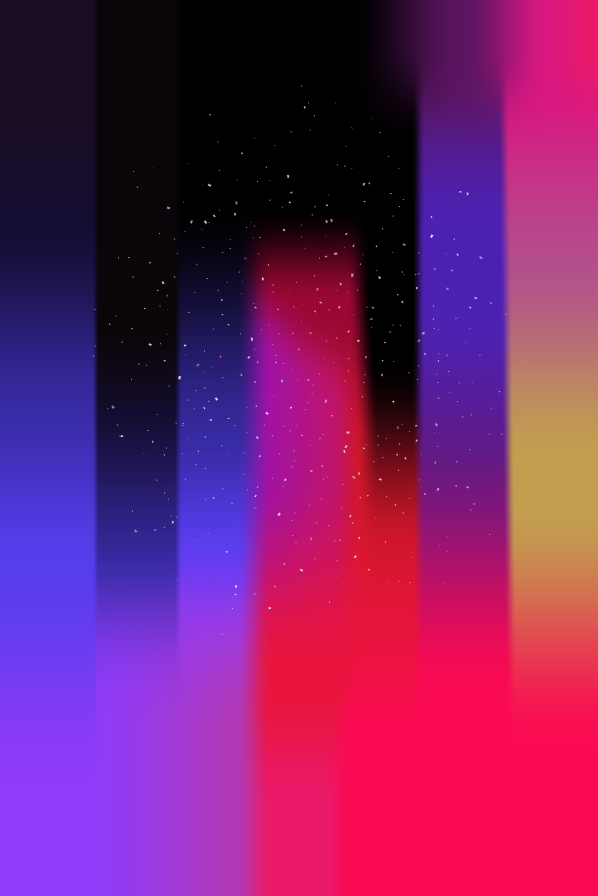
Reproduce this background procedurally as a WebGL 1 fragment shader.

```glsl
precision highp float;
uniform vec2 u_resolution;

// Palette
const vec3 BLACK = vec3(0.0);
const vec3 SOOT = vec3(0.04, 0.02, 0.03);
const vec3 AUBERGINE = vec3(0.10, 0.05, 0.14);
const vec3 MIDNIGHT = vec3(0.08, 0.05, 0.20);
const vec3 INDIGO = vec3(0.22, 0.17, 0.65);
const vec3 BLUE = vec3(0.34, 0.24, 0.93);
const vec3 VIOLET = vec3(0.56, 0.23, 0.97);
const vec3 ORCHID = vec3(0.71, 0.22, 0.68);
const vec3 PURPLE = vec3(0.62, 0.07, 0.66);
const vec3 MAGENTA = vec3(0.75, 0.08, 0.42);
const vec3 CRIMSON = vec3(0.60, 0.03, 0.20);
const vec3 RED = vec3(0.82, 0.09, 0.17);
const vec3 SCARLET = vec3(0.91, 0.08, 0.24);
const vec3 ROSE = vec3(0.92, 0.10, 0.41);
const vec3 NEON_RED = vec3(0.98, 0.04, 0.32);
const vec3 PLUM = vec3(0.36, 0.08, 0.38);
const vec3 ROYAL = vec3(0.30, 0.13, 0.70);
const vec3 GRAPE = vec3(0.38, 0.10, 0.52);
const vec3 FUCHSIA = vec3(0.85, 0.09, 0.51);
const vec3 MAUVE = vec3(0.70, 0.31, 0.55);
const vec3 GOLD = vec3(0.76, 0.62, 0.31);

// Specks, measured in canvas widths
const float CELL = 0.030;
const float DENSITY = 0.52;
const float SPECK_MIN = 0.0006;
const float SPECK_MAX = 0.0026;
const float TINTED_SHARE = 0.22;
const vec2 CLOUD_CENTER = vec2(0.51, 0.595);
const vec2 CLOUD_RADIUS = vec2(0.39, 0.32);

vec3 hash3(vec2 p) {
  vec3 q = fract(p.xyx * vec3(0.1031, 0.1030, 0.0973));
  q += dot(q, q.yxz + 33.33);
  return fract((q.xxy + q.yzz) * q.zyx);
}

vec3 fade(vec3 from, vec3 to, float start, float end, float d) {
  return mix(from, to, smoothstep(start, end, d));
}

float edge(float x, float center, float softness) {
  return smoothstep(center - softness, center + softness, x);
}

// Vertical panels; d is the depth below the top edge
vec3 panels(float x, float d) {
  vec3 a = fade(AUBERGINE, MIDNIGHT, 0.10, 0.28, d);
  a = fade(a, INDIGO, 0.24, 0.48, d);
  a = fade(a, BLUE, 0.44, 0.64, d);
  a = fade(a, VIOLET, 0.62, 0.88, d);

  vec3 b = fade(SOOT, MIDNIGHT, 0.35, 0.50, d);
  b = fade(b, INDIGO, 0.44, 0.66, d);
  b = fade(b, VIOLET, 0.60, 0.82, d);

  vec3 c = fade(BLACK, INDIGO, 0.22, 0.52, d);
  c = fade(c, BLUE, 0.48, 0.62, d);
  c = fade(c, VIOLET, 0.58, 0.72, d);

  // Shared violet to orchid wash under the left panels
  float wash = smoothstep(0.62, 0.82, d);
  vec3 floorTint = fade(VIOLET, ORCHID, 0.14, 0.46, x);
  b = mix(b, floorTint, wash);
  c = mix(c, floorTint, wash);

  // Central beam with a slanted purple core
  vec3 beam = fade(BLACK, CRIMSON, 0.23, 0.34, d);
  beam = fade(beam, RED, 0.34, 0.52, d);
  vec3 core = fade(PURPLE, MAGENTA, 0.42, 0.58, x);
  float coreMask = smoothstep(0.30, 0.40, d - 0.5 * (x - 0.44));
  beam = mix(beam, core, coreMask * (1.0 - edge(x, 0.58, 0.025)));
  beam = fade(beam, SCARLET, 0.52, 0.75, d);
  beam = fade(beam, ROSE, 0.77, 0.90, d);

  vec3 ember = fade(BLACK, RED, 0.40, 0.62, d);
  ember = fade(ember, SCARLET, 0.58, 0.73, d);
  ember = fade(ember, NEON_RED, 0.70, 0.82, d);

  vec3 f = fade(PLUM, ROYAL, 0.06, 0.26, d);
  f = fade(f, GRAPE, 0.34, 0.54, d);
  f = fade(f, NEON_RED, 0.48, 0.78, d);

  vec3 g = fade(FUCHSIA, MAUVE, 0.08, 0.32, d);
  g = fade(g, GOLD, 0.28, 0.52, d);
  g = fade(g, NEON_RED, 0.56, 0.84, d);

  float beamEnd = 0.60 + 0.015 * smoothstep(0.3, 0.5, d) - 0.05 * smoothstep(0.65, 0.85, d);
  vec3 color = mix(a, b, edge(x, 0.160, 0.006));
  color = mix(color, c, edge(x, 0.298, 0.007));
  color = mix(color, beam, edge(x, 0.425, 0.030));
  color = mix(color, ember, edge(x, beamEnd, 0.020));
  color = mix(color, f, edge(x, 0.700, 0.011));
  color = mix(color, g, edge(x, 0.840 + 0.02 * d, 0.010));

  // Blurred glow in the upper right
  vec3 glow = fade(BLACK, PLUM, 0.58, 0.78, x);
  glow = fade(glow, FUCHSIA, 0.77, 0.92, x);
  glow = fade(glow, ROSE, 0.90, 1.0, x);
  float glowMask = smoothstep(0.56, 0.62, x) * (1.0 - smoothstep(0.05, 0.16, d));
  return mix(color, glow, glowMask);
}

// Rotated slivers, one per cell in each layer
vec3 addSpecks(vec3 color, vec2 uv) {
  float aspect = u_resolution.y / u_resolution.x;
  float pixel = 1.0 / u_resolution.x;
  for (int i = 0; i < 2; i++) {
    vec2 p = vec2(uv.x, uv.y * aspect) / CELL + float(i) * vec2(17.37, 41.61);
    vec2 id = floor(p);
    vec3 place = hash3(id + 7.0);
    vec3 look = hash3(id + 91.0);
    vec3 tint = hash3(id + 173.0);
    vec2 cellUv = (id + 0.5 - float(i) * vec2(17.37, 41.61)) * CELL / vec2(1.0, aspect);
    float spread = length((cellUv - CLOUD_CENTER) / CLOUD_RADIUS);
    float chance = DENSITY * (1.0 - smoothstep(0.5, 1.08, spread));
    vec2 q = (fract(p) - 0.15 - 0.7 * place.xy) * CELL;
    float angle = 6.2832 * look.x;
    float s = sin(angle), k = cos(angle);
    q = mat2(k, s, -s, k) * q;
    float size = mix(SPECK_MIN, SPECK_MAX, look.y * look.y * look.y);
    vec2 box = abs(q) - size * vec2(1.0, 0.65);
    float cover = clamp(0.5 - max(box.x, box.y) / pixel, 0.0, 1.0);
    vec3 paint = mix(vec3(0.95, 0.88, 0.96), 0.25 + 0.75 * tint, step(look.z, TINTED_SHARE));
    color = mix(color, paint, cover * step(place.z, chance) * mix(0.5, 1.0, tint.x));
  }
  return color;
}

void main() {
  vec2 uv = gl_FragCoord.xy / u_resolution;
  gl_FragColor = vec4(addSpecks(panels(uv.x, 1.0 - uv.y), uv), 1.0);
}
```
